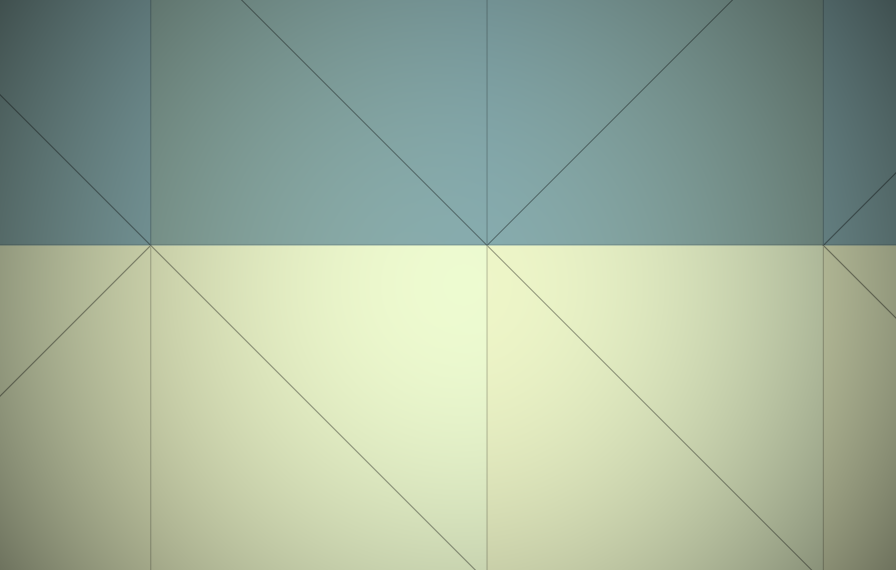
Write a WebGL 1 fragment shader that draws this background.

```glsl
precision mediump float;
// Two-tone folded paper: teal over pale cream, with mirrored creases and a vignette.
uniform vec2 u_resolution;

const float PANEL = 0.59; // panel width, in canvas heights

// Distance to the nearest multiple of the panel width
float creaseDistance(float x) {
  return abs(mod(x + 0.5 * PANEL, PANEL) - 0.5 * PANEL);
}

// Antialiased coverage of a thin line
float hairline(float dist, float pixel) {
  float width = 0.002;
  float halfWidth = 0.5 * max(width, pixel);
  return clamp((halfWidth - dist) / pixel + 0.5, 0.0, 1.0) * min(width / pixel, 1.0);
}

void main() {
  float pixel = 1.0 / u_resolution.y;
  vec2 p = (gl_FragCoord.xy - 0.5 * u_resolution) * pixel;

  // Horizon; each half mirrors its panels about its own fold
  float height = p.y - 0.0694;
  float sky = clamp(height / pixel + 0.5, 0.0, 1.0);
  float fold = height > 0.0 ? 0.0685 : 0.0685 - PANEL;
  float across = abs(p.x - fold);

  // Slight hue drift over each panel, softened where it restarts
  float phase = fract(across / PANEL);
  phase = min(phase, (1.0 - phase) * PANEL / pixel);
  vec3 teal = mix(vec3(0.53, 0.675, 0.685), vec3(0.555, 0.675, 0.635), phase);
  vec3 cream = mix(vec3(0.935, 0.965, 0.785), vec3(0.93, 0.985, 0.82), phase);
  vec3 color = mix(cream, teal, sky);

  // Vignette
  color *= 1.0 - 0.62 * dot(p, p);

  // Upright and diagonal creases
  float upright = hairline(creaseDistance(across), pixel);
  float diagonal = hairline(creaseDistance(across - abs(height)) * 0.7071, pixel);
  color *= 1.0 - max(0.22 * upright, 0.38 * diagonal);

  // Faint shadow along the horizon
  color *= 1.0 - 0.15 * sky * hairline(abs(height - 0.001), pixel);

  gl_FragColor = vec4(color, 1.0);
}
```
